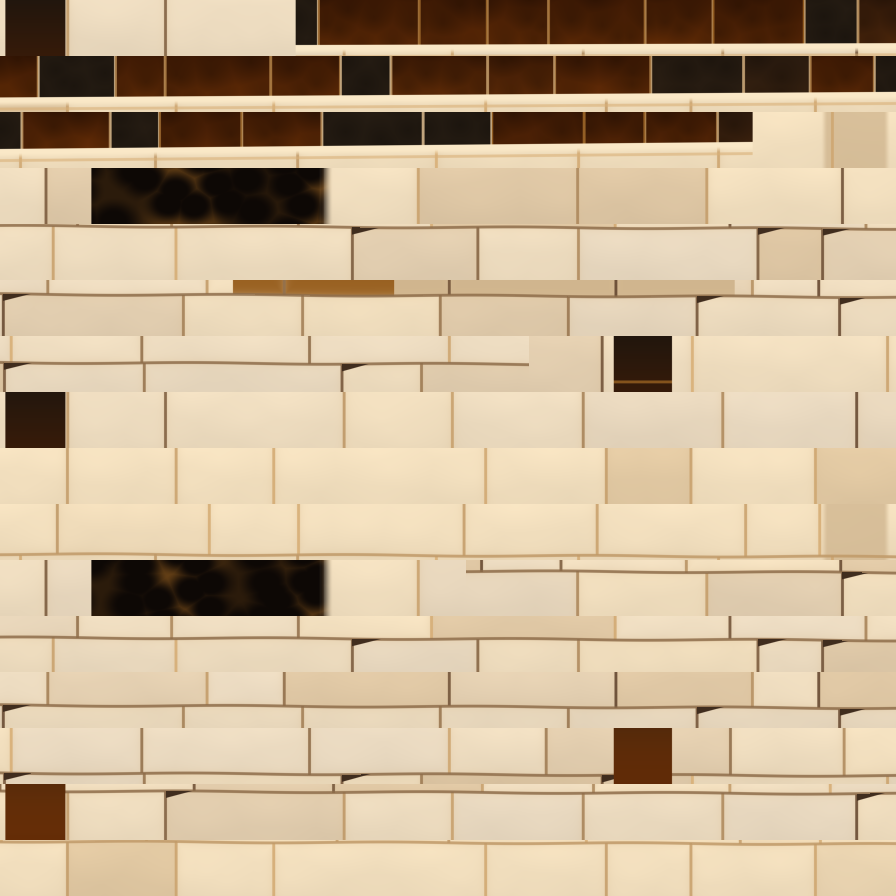
A WebGL 1 fragment shader for this texture:

```glsl
precision highp float;
// Sixteen cut strips of cream wall tiles, with brown glazed courses and dark blocks.
uniform vec2 u_resolution;

const float STRIPS = 16.0;
const float CYCLE = 7.0;            // strips until the block layout returns
const float CREAM_COLUMNS = 6.6;
const float GLAZE_COLUMNS = 11.5;
const float JITTER = 0.6;
const float JOINT = 0.0016;         // half width of a joint
const vec3 CREAM = vec3(0.95, 0.875, 0.745);
const vec3 GREY_CREAM = vec3(0.905, 0.845, 0.755);
const vec3 BEIGE = vec3(0.85, 0.74, 0.58);
const vec3 PALE_JOINT = vec3(0.85, 0.69, 0.47);
const vec3 DARK_JOINT = vec3(0.36, 0.25, 0.17);
const vec3 LEDGE = vec3(0.98, 0.91, 0.78);
const vec3 BROWN = vec3(0.29, 0.12, 0.02);
const vec3 AMBER = vec3(0.44, 0.20, 0.025);
const vec3 SOOT = vec3(0.13, 0.085, 0.05);
const vec3 BLACK = vec3(0.05, 0.03, 0.02);
const vec3 OCHRE = vec3(0.60, 0.38, 0.13);

float px;

float hash(vec2 p) { return fract(sin(dot(p, vec2(12.99, 78.23))) * 4375.85); }

float is(float a, float b) { return 1.0 - step(0.5, abs(a - b)); }

float line(float d, float w) { return 1.0 - smoothstep(w - px, w + px, abs(d)); }

float band(float x, float a, float b, float soft) {
  return smoothstep(a - soft, a + soft, x) * (1.0 - smoothstep(b - soft, b + soft, x));
}

// Distance to the nearest scattered cell centre
float cellular(vec2 p) {
  float nearest = 2.0;
  for (int j = -1; j <= 1; j++)
    for (int i = -1; i <= 1; i++) {
      vec2 c = floor(p) + vec2(float(i), float(j));
      vec2 centre = c + vec2(hash(c), hash(c + 31.7));
      nearest = min(nearest, distance(p, centre));
    }
  return nearest;
}

float edgeAt(float i, float seed) { return i + JITTER * hash(vec2(i, seed)); }

// Left edge, right edge and number of the tile holding x
vec3 tileAt(float x, float columns, float seed) {
  float c = floor(x * columns);
  c -= 1.0 - step(edgeAt(c, seed), x * columns);
  return vec3(edgeAt(c, seed) / columns, edgeAt(c + 1.0, seed) / columns, c);
}

// Depth of the level joint, drifting down from strip to strip; negative for none
float levelJoint(float row, float k, float x) {
  float depth = row < 9.5 ? 0.06 + 0.22 * (row - 4.0) : 0.2 + 0.21 * (row - 10.0);
  if (row > 13.5) depth = 0.15 - 0.1 * (row - 14.0);
  if (is(row, 9.0) > 0.5) depth = 0.92;
  bool plain = row < 3.5 || is(row, 7.0) + is(row, 8.0) > 0.5;
  bool cut = (is(row, 10.0) > 0.5 && x < 0.52) || (is(row, 6.0) > 0.5 && x > 0.59);
  return plain || cut ? -1.0 : depth + 0.05 * (x - 0.5) + 0.012 * sin(x * 23.0 + k);
}

vec3 creamCourse(float x, float v, float row, float k) {
  float level = levelJoint(row, k, x);
  float below = step(level, v);
  float seed = k + 17.0 * below;
  vec3 tile = tileAt(x, CREAM_COLUMNS, seed);
  float h = hash(vec2(tile.z + 5.0, seed + row * 3.1));
  float pale = is(k, 1.0) + is(k, 2.0);
  vec3 col = mix(CREAM, GREY_CREAM, (1.0 - pale) * h);
  col = mix(col, BEIGE, 0.65 * smoothstep(0.8, 0.95, h));
  col *= 1.02 - 0.05 * v + 0.025 * (0.5 - cellular(vec2(x * 14.0, v * 1.4 + row * 3.0)));
  // Shaded column and ochre lintel
  col = mix(col, BEIGE * 0.95, 0.75 * is(k, 2.0) * band(x, 0.92, 0.99, 0.004));
  float lintel = is(row, 5.0) * (1.0 - below);
  col = mix(col, BEIGE * 0.96, lintel * band(x, 0.44, 0.82, px));
  col = mix(col, OCHRE, lintel * band(x, 0.26, 0.44, px));
  // Joints with soft shade, and chips under the level joint
  float side = min(x - tile.x, tile.y - x);
  float drop = (v - level) / STRIPS;
  float tone = hash(vec2(x < 0.5 * (tile.x + tile.y) ? tile.z : tile.z + 1.0, seed + 9.0));
  vec3 joint = mix(PALE_JOINT, DARK_JOINT, tone * mix(0.95, 0.2, pale));
  col = mix(col, BEIGE, 0.35 * exp(-min(side, abs(drop)) * 260.0));
  col = mix(col, joint, 0.9 * line(side, JOINT));
  col = mix(col, mix(PALE_JOINT, DARK_JOINT, 0.6 - 0.4 * pale), 0.85 * line(drop, JOINT));
  float wedge = 0.008 * (1.0 - (x - tile.x) / 0.03);
  float chipped = step(0.0, level) * below * step(0.72, tone) * (1.0 - pale);
  return mix(col, DARK_JOINT * 0.7, chipped * (1.0 - smoothstep(wedge - px, wedge + px, drop)));
}

vec3 glazeCourse(float x, float v, float row) {
  vec3 tile = tileAt(x, GLAZE_COLUMNS, row + 40.0);
  float h = hash(vec2(tile.z, row + 3.0));
  vec3 col = mix(BROWN * 0.75, AMBER, v * (0.5 + 0.6 * h));
  col = mix(col, SOOT * vec3(1.0, 1.15, 1.3), smoothstep(0.6, 0.8, h + 0.15 * is(row, 0.0)));
  col *= 0.85 + 0.3 * cellular(vec2(x * 30.0, v * 2.0 + row * 5.0));
  float side = min(x - tile.x, tile.y - x);
  return mix(col, mix(OCHRE, BEIGE, h), 0.9 * line(side, JOINT));
}

void main() {
  vec2 p = gl_FragCoord.xy / u_resolution;
  px = 0.75 / min(u_resolution.x, u_resolution.y);
  float down = (1.0 - p.y) * STRIPS;
  float row = floor(down), v = fract(down), x = p.x;
  float k = mod(row, CYCLE);
  vec3 col = creamCourse(x, v, row, k);

  // Glazed courses above a pale ledge
  if (row < 2.5) {
    float reach = band(x, row < 0.5 ? 0.33 : -1.0, row > 1.5 ? 0.84 : 2.0, px);
    float gap = (v - (0.82 - 0.08 * row - 0.05 * x * (1.0 + row))) / STRIPS;
    float ledge = smoothstep(-px, px, gap);
    vec3 shelf = mix(col, LEDGE, 1.0 - smoothstep(0.004, 0.012, gap));
    shelf = mix(shelf, PALE_JOINT, 0.6 * line(gap - 0.013, JOINT));
    col = mix(col, mix(glazeCourse(x, v, row), shelf, ledge), reach);
  }

  // Single blocks, glowing more on the lower strips
  float block = is(k, 0.0) * band(x, 0.006, 0.073, px) + is(k, 6.0) * band(x, 0.685, 0.75, px);
  vec3 glow = mix(SOOT, AMBER * 1.15, smoothstep(6.0, 15.0, row) * (0.6 + 0.4 * v));
  glow = mix(glow, BROWN, 0.5 * v);
  glow = mix(glow, OCHRE, 0.8 * is(row, 6.0) * line((v - 0.82) / STRIPS, JOINT));
  col = mix(col, glow, block);

  // Sooty mottled panel with a blurred right end
  float panel = is(k, 3.0) * band(x, 0.102, 2.0, px) * (1.0 - smoothstep(0.355, 0.372, x));
  float stain = smoothstep(0.3, 0.9, cellular(vec2(x * 26.0, v * 2.0 + row)));
  stain *= 0.35 + 0.65 * (band(x, 0.17, 0.245, 0.02) + band(x, 0.33, 0.5, 0.03));
  col = mix(col, mix(BLACK, OCHRE * 0.65, stain), panel);
  gl_FragColor = vec4(col, 1.0);
}
```
